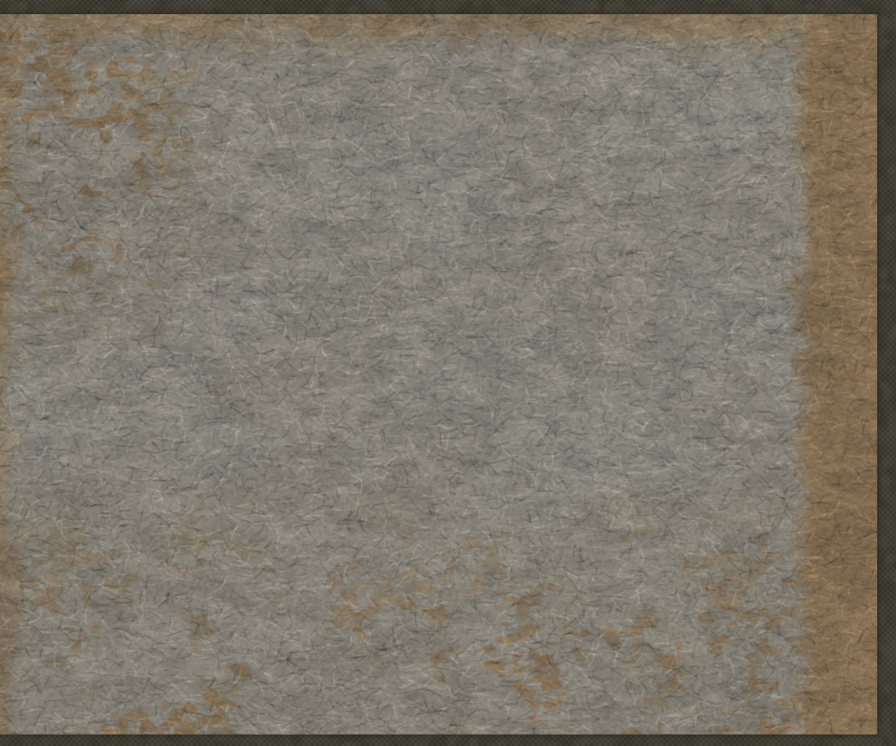
Reproduce this texture procedurally as a Shadertoy shader.

```glsl
// A sheet of grey felt paper with brown age stains, set in a dark cloth binding.
// Curved fibres are scattered one per cell in several layers; blended cell
// values give the soft mottling and the ragged stain outlines.

#define FELT_COLOR   vec3(0.518, 0.508, 0.476)
#define STAIN_TINT   vec3(0.965, 0.825, 0.660)
#define CLOTH_COLOR  vec3(0.250, 0.240, 0.200)
#define FIBRE_CELL   0.0165
#define FIBRE_WIDTH  0.0011
#define FIBRE_TONE   0.046
#define MOTTLE_TONE  0.075
#define GRAIN_TONE   0.045
#define SPOT_AMOUNT  0.75
#define WEAVE_PITCH  0.0075

vec3 hash3(vec2 cell)
{
    vec3 h = fract(cell.xyx * vec3(0.1031, 0.1030, 0.0973));
    h += dot(h, h.yxz + 33.33);
    return fract((h.xxy + h.yzz) * h.zyx);
}

// Smooth cellular noise: random cell values blended by distance, about 0..1.
float cloud(vec2 p)
{
    vec2 base = floor(p);
    float total = 0.0, weights = 0.0;
    for (int j = -1; j <= 1; j++)
    for (int i = -1; i <= 1; i++)
    {
        vec2 cell = base + vec2(i, j);
        vec3 h = hash3(cell + 71.0);
        vec2 d = p - cell - h.xy;
        float w = exp(-5.0 * dot(d, d));
        total += w * h.z;
        weights += w;
    }
    return total / weights;
}

// Coverage of one layer of short, bent, mostly level fibres.
float fibres(vec2 p, float layer, float px)
{
    vec2 base = floor(p / FIBRE_CELL);
    float cover = 0.0;
    for (int j = -1; j <= 1; j++)
    for (int i = -1; i <= 1; i++)
    {
        vec2 cell = base + vec2(i, j);
        vec3 h = hash3(cell + layer * 137.0);
        vec3 k = hash3(cell + layer * 59.0 + 500.0);
        float turn = 2.0 * h.z - 1.0;
        float angle = 1.5 * turn * abs(turn);
        float c = cos(angle), s = sin(angle);
        vec2 q = mat2(c, -s, s, c) * (p - (cell + h.xy) * FIBRE_CELL);
        float halfLength = FIBRE_CELL * mix(0.35, 0.9, k.x);
        float bend = (k.y - 0.5) * 0.9 / FIBRE_CELL;
        float d = abs(q.y - bend * q.x * q.x);
        float line = 1.0 - smoothstep(max(FIBRE_WIDTH - px, 0.0), FIBRE_WIDTH + px, d);
        float taper = 1.0 - smoothstep(0.7 * halfLength, halfLength, abs(q.x));
        cover += line * taper * mix(0.3, 1.4, k.z * k.z);
    }
    return cover * min(1.0, 2.0 * FIBRE_WIDTH / px);
}

// Brown staining: right band, top and left margins, and scattered spots.
float stain(vec2 uv, vec2 p)
{
    float rough = cloud(p * 22.0) - 0.5;
    float fine = cloud(p * vec2(65.0, 95.0)) - 0.5;
    float ragged = 0.025 * rough + 0.015 * fine;
    float band = smoothstep(0.873, 0.912, uv.x + ragged);
    float top = 0.85 * smoothstep(0.915, 0.985, uv.y + ragged);
    float left = 0.55 * (1.0 - smoothstep(0.0, 0.03, uv.x + ragged));

    float lower = 1.0 - smoothstep(0.08, 0.42, uv.y);
    float corner = (1.0 - smoothstep(0.12, 0.28, uv.x)) * smoothstep(0.45, 0.75, uv.y);
    float zone = max(lower, corner);
    float patches = cloud(p * vec2(9.0, 12.0) + 40.0);
    float spots = smoothstep(0.05, 0.40, fine + 0.5 * rough + 0.7 * (patches - 0.55));
    float haze = 0.10 * zone + 0.05 * patches;
    return clamp(max(max(band, top), left + haze + SPOT_AMOUNT * zone * spots), 0.0, 1.0);
}

vec3 felt(vec2 uv, vec2 p, float px)
{
    float tone = 0.0;
    for (int i = 0; i < 4; i++) tone -= fibres(p, float(i) + 1.0, px);
    for (int i = 0; i < 3; i++) tone += fibres(p, float(i) + 11.0, px);
    tone *= FIBRE_TONE;
    tone += MOTTLE_TONE * (cloud(p * vec2(32.0, 55.0) + 9.0) - 0.5);
    tone += GRAIN_TONE * (cloud(p * 260.0) - 0.5);

    float aged = stain(uv, p);
    float shade = 1.0 + 0.12 * aged * (cloud(p * vec2(6.0, 4.0) + 23.0) - 0.5);
    vec3 color = FELT_COLOR + tone * vec3(1.0, 0.98, 0.93);
    return color * mix(vec3(1.0), STAIN_TINT, aged) * shade;
}

vec3 cloth(vec2 p)
{
    vec2 thread = sin(6.2832 * p / WEAVE_PITCH);
    float weave = 0.030 * thread.x * thread.y;
    float wear = 0.05 * (cloud(p * 90.0) - 0.5);
    return CLOTH_COLOR + weave + wear;
}

void mainImage(out vec4 fragColor, in vec2 fragCoord)
{
    float px = 1.0 / iResolution.y;
    vec2 uv = fragCoord / iResolution.xy;
    vec2 p = fragCoord * px;
    float aspect = iResolution.x * px;

    // Distance inside the sheet, which runs off the left side
    float inside = min(min(p.y - 0.0155, 0.981 - p.y), 0.979 * aspect - p.x);
    float sheet = smoothstep(-0.7 * px, 0.7 * px, inside);
    float shadow = 1.0 - 0.35 * exp(-abs(inside) / 0.0025) * (1.0 - sheet);

    vec3 color = mix(cloth(p) * shadow, felt(uv, p, px), sheet);
    fragColor = vec4(color, 1.0);
}
```
